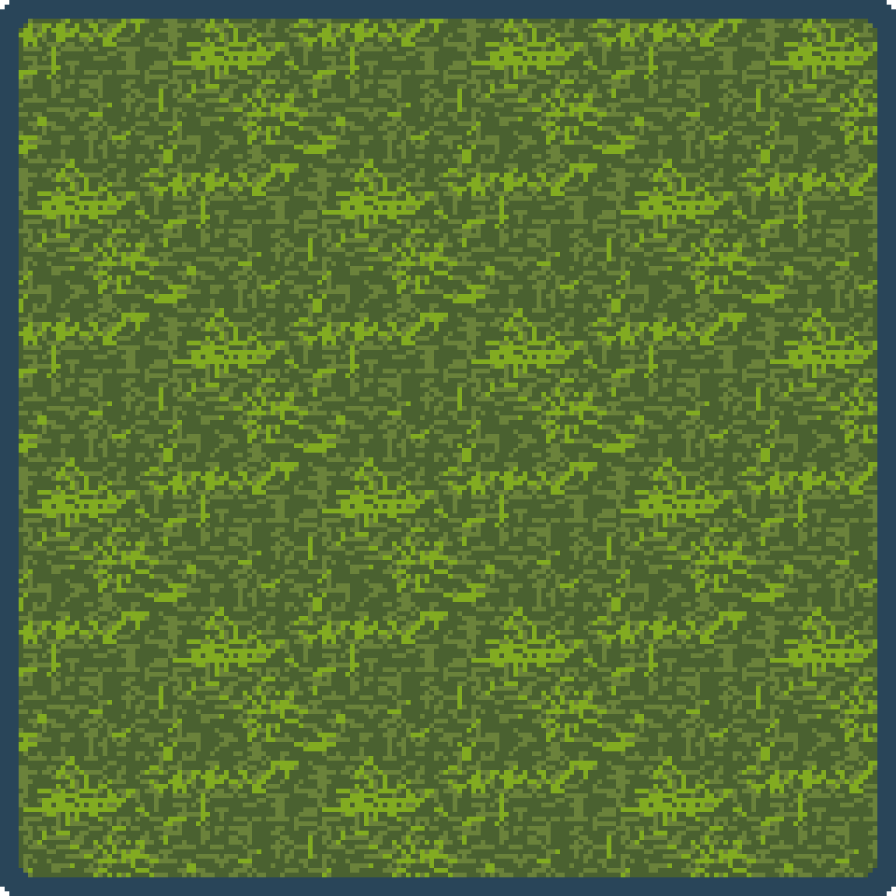
This texture is drawn by a Shadertoy shader. Its source:

```glsl
// Chunky-pixel meadow: repeating grass blades and tufts inside a dark blue frame.

const vec3 SHADE_GREEN = vec3(0.29, 0.38, 0.19);
const vec3 MID_GREEN   = vec3(0.42, 0.51, 0.23);
const vec3 LIME_GREEN  = vec3(0.51, 0.67, 0.13);
const vec3 FRAME_BLUE  = vec3(0.16, 0.27, 0.35);
const vec3 PAPER       = vec3(1.0);

const float CELLS = 192.0;              // cells across the canvas
const float TILE = 32.0;                // row height and sideways shift of the repeat
const float FRAME = 4.0;                // frame width in cells
const float FRAME_CORNER = 10.0;        // diagonal fill of the inner corners
const float CORNER_NOTCH = 2.0;         // clipped outer corners
const float HALF_BLADE = 0.5;           // half width of a blade in cells
const vec2 MID_BLOCK = vec2(4.0, 2.0);  // one mid blade per block
const vec2 MID_LENGTH = vec2(0.8, 3.6);
const vec2 LIME_BLOCK = vec2(4.0);      // up to one lime blade per block
const vec2 LIME_LENGTH = vec2(1.0, 4.2);
const float LIME_CHANCE = 0.36;
const float CLUMP = 8.0;                // size of the lime clumps
const vec2 TUFT_AT = vec2(47.5, 180.5);
const vec2 FERN_AT = vec2(57.5, 167.0);
const vec2 RIDGE_AT = vec2(79.0, 185.0);
const float PI = 3.14159;

vec2 hash2(vec2 p) {
    vec3 q = fract(p.xyx * vec3(0.1031, 0.1030, 0.0973));
    q += dot(q, q.yzx + 33.33);
    return fract((q.xx + q.yz) * q.zy);
}

// Reduces a position to the repeat, whose rows shift by half a period
vec2 fold(vec2 p) {
    p -= TILE * floor(p.y / TILE + 0.5);
    p.x -= 2.0 * TILE * floor(p.x / (2.0 * TILE) + 0.5);
    return p;
}

float segment(vec2 p, vec2 a, vec2 b) {
    vec2 d = b - a;
    return length(p - a - d * clamp(dot(p - a, d) / dot(d, d), 0.0, 1.0));
}

// Repeating gradient noise
float clumpNoise(vec2 p) {
    vec2 base = floor(p / CLUMP), f = fract(p / CLUMP);
    vec2 u = f * f * f * (f * (f * 6.0 - 15.0) + 10.0);
    float sum = 0.0;
    for (int k = 0; k < 4; k++) {
        vec2 corner = vec2(k & 1, k >> 1);
        vec2 slope = hash2(fold((base + corner) * CLUMP) + 11.7) * 2.0 - 1.0;
        vec2 w = mix(1.0 - u, u, corner);
        sum += w.x * w.y * dot(slope, f - corner);
    }
    return sum;
}

// Scattered blades; flatness above zero favours level ones, some lime ones fork
bool blades(vec2 p, vec2 block, vec2 span, float flatness, bool lime) {
    for (int k = 0; k < 9; k++) {
        vec2 home = (floor(p / block) + vec2(k % 3 - 1, k / 3 - 1)) * block;
        vec2 id = fold(home) + (lime ? 91.3 : 17.1);
        vec2 shape = hash2(id + 57.3);
        vec2 fate = hash2(id + 143.9);
        if (lime && fate.x > LIME_CHANCE + 0.9 * clumpNoise(home)) continue;
        vec2 q = p - home - block * hash2(id);
        float turn = shape.x * 2.0 - 1.0;
        float angle = 0.5 * PI * turn * pow(abs(turn), flatness);
        vec2 arm = 0.5 * mix(span.x, span.y, shape.y) * vec2(cos(angle), sin(angle));
        if (lime && fate.y > 0.7) q.x = abs(q.x) - abs(arm.x);
        if (segment(q, -arm, arm) < HALF_BLADE) return true;
    }
    return false;
}

// Leaves fanning out of a centre, wider than tall
bool burst(vec2 q, vec2 size, float gap, int rays, float seed) {
    if (any(greaterThan(abs(q), size + 1.0))) return false;
    for (int i = 0; i < rays; i++) {
        vec2 r = hash2(vec2(float(i) * 7.0, seed));
        float angle = 2.0 * PI * (float(i) + 0.6 * r.x) / float(rays);
        vec2 ray = size * vec2(cos(angle), sin(angle));
        if (segment(q, ray * gap, ray * (0.6 + 0.4 * r.y)) < HALF_BLADE) return true;
    }
    return false;
}

// Jagged row of blade tips
bool ridge(vec2 q) {
    float zigzag = abs(fract(q.x / 5.0) - 0.5) * 7.0 - 1.7;
    float crest = 1.5 - 0.25 * abs(q.x);
    return abs(q.x) < 10.0 && abs(q.y - zigzag - crest) < 0.8;
}

vec3 cellColour(vec2 cell) {
    vec2 edge = min(cell, CELLS - 1.0 - cell);
    if (edge.x + edge.y < CORNER_NOTCH) return PAPER;
    if (min(edge.x, edge.y) < FRAME || edge.x + edge.y < FRAME_CORNER) return FRAME_BLUE;
    vec2 p = cell + 0.5;
    bool feature = burst(fold(p - TUFT_AT), vec2(11.0, 6.5), 0.12, 13, 3.0)
                || burst(fold(p - FERN_AT), vec2(8.0, 7.0), 0.35, 11, 29.0)
                || ridge(fold(p - RIDGE_AT));
    bool whole = hash2(fold(cell) + 5.3).x > 0.14;
    if (feature && whole) return LIME_GREEN;
    if (blades(p, LIME_BLOCK, LIME_LENGTH, 0.2, true)) return LIME_GREEN;
    return blades(p, MID_BLOCK, MID_LENGTH, 1.5, false) ? MID_GREEN : SHADE_GREEN;
}

void mainImage(out vec4 fragColor, in vec2 fragCoord) {
    // Blend the cells under this pixel by the area each one covers
    vec2 width = CELLS / iResolution.xy;
    vec2 low = fragCoord * width - 0.5 * width, high = low + width;
    vec2 cover = clamp(fract(high) / width, 0.0, 1.0);
    vec3 colour = vec3(0.0);
    for (int k = 0; k < 4; k++) {
        vec2 side = vec2(k & 1, k >> 1);
        vec2 w = mix(1.0 - cover, cover, side);
        vec2 cell = clamp(floor(mix(low, high, side)), 0.0, CELLS - 1.0);
        if (w.x * w.y > 0.0) colour += w.x * w.y * cellColour(cell);
    }
    fragColor = vec4(colour, 1.0);
}
```
